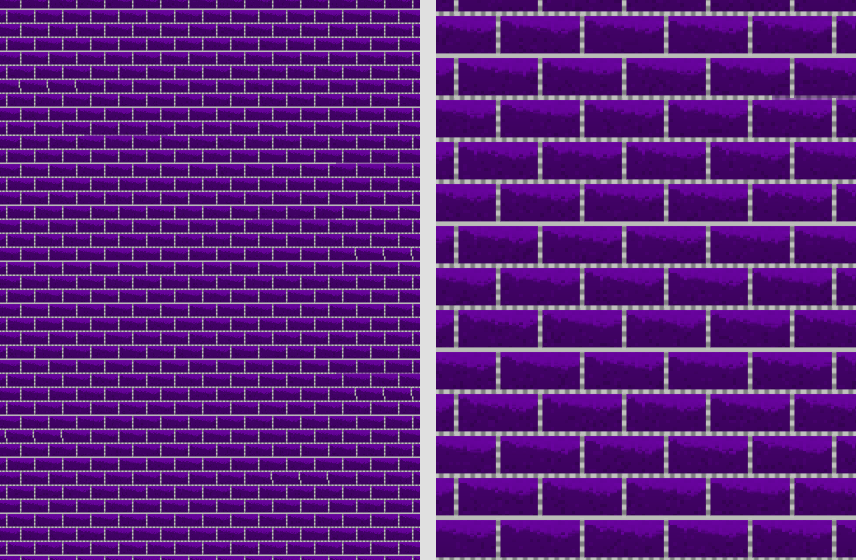
Left: the whole. Right: its middle third, enlarged.
Reproduce this texture procedurally as a Shadertoy shader.

```glsl
// Purple brick wall in running bond with pale, beaded mortar joints.
#define COLUMNS 15.0
#define ROWS 40.0
#define BOND_OFFSET vec2(0.24, 0.66)
#define MORTAR_HALF 0.055
#define GRAIN vec2(24.0, 12.0)
#define BEADS vec2(8.0, 4.0)
#define SLIP_CHANCE 0.025
#define DEEP_PURPLE vec3(0.26, 0.008, 0.405)
#define BRIGHT_PURPLE vec3(0.395, 0.01, 0.60)
#define MORTAR_DARK vec3(0.50, 0.50, 0.51)
#define MORTAR_LIGHT vec3(0.75, 0.76, 0.74)

float hash(vec2 p) {
    vec3 q = fract(vec3(p.xyx) * 0.1031);
    q += dot(q, q.yzx + 33.33);
    return fract((q.x + q.y) * q.z);
}

float noise(vec2 p) {
    vec2 i = floor(p), f = fract(p);
    f = f * f * (3.0 - 2.0 * f);
    return mix(mix(hash(i), hash(i + vec2(1, 0)), f.x),
               mix(hash(i + vec2(0, 1)), hash(i + vec2(1, 1)), f.x), f.y);
}

// Distance to the nearest integer
float toJoint(float x) {
    return abs(fract(x + 0.5) - 0.5);
}

// Brick face: bright ragged patch near the top, dark left end, fine grain
vec3 brickFace(vec2 p, vec2 id) {
    vec2 cell = floor(p * GRAIN);
    vec2 q = (cell + 0.5) / GRAIN;
    float grain = hash(cell + 7.0);
    float wear = hash(cell + id * 31.0 + 200.0);
    float edge = 0.36 + 0.22 * (noise(vec2(q.x * 6.0, 3.0)) - 0.5)
               + 0.10 * (grain - 0.5) + 0.08 * (wear - 0.5);
    edge -= 0.22 * (1.0 - smoothstep(0.06, 0.24, q.x));
    edge -= 0.10 * smoothstep(0.82, 0.98, q.x);
    float bright = 1.0 - smoothstep(edge - 0.05, edge + 0.07, p.y);
    bright *= 0.90 + 0.20 * grain;
    float mottling = 0.20 * step(0.78, 0.7 * grain + 0.3 * wear);
    vec3 color = mix(DEEP_PURPLE, BRIGHT_PURPLE, max(bright, mottling));
    float speck = step(0.88, wear) * smoothstep(0.25, 0.6, p.y);
    return color * (1.04 - 0.14 * p.y - 0.13 * speck);
}

void mainImage(out vec4 fragColor, in vec2 fragCoord) {
    vec2 uv = fragCoord / iResolution.xy;

    // Row coordinate grows downward; alternate rows shift by half a brick
    float v = (1.0 - uv.y) * ROWS - BOND_OFFSET.y;
    float row = floor(v);
    float u = uv.x * COLUMNS - BOND_OFFSET.x - 0.5 * mod(row, 2.0);
    vec2 id = vec2(floor(u), row);
    vec2 local = vec2(fract(u), fract(v));

    // Occasional clusters of upright joints are kinked near their lower end
    float group = floor((u + 0.5) / 3.0);
    float slipped = step(hash(vec2(group, row) + 80.0), SLIP_CHANCE);
    float kinkedU = u + 0.05 * slipped * step(local.y, 0.65);

    // Joint distances in row heights
    vec2 gap = vec2(2.0 * toJoint(kinkedU), toJoint(v));
    float soft = 0.65 * ROWS / iResolution.y;
    vec2 joint = 1.0 - smoothstep(MORTAR_HALF - soft, MORTAR_HALF + soft, gap);

    // A few short stretches of bed joint are worn down
    float line = floor(v + 0.5);
    float stretch = floor(uv.x * COLUMNS / 3.0);
    float worn = step(hash(vec2(stretch, line) + 140.0), 0.012);
    joint.y *= 1.0 - 0.5 * worn;

    // Beaded mortar, with an unbroken bed joint every three to four rows
    vec2 bead = 0.5 + 0.5 * cos(6.2832 * vec2(uv.x * COLUMNS, v) * BEADS);
    float solid = step(mod(line - 2.9, 3.6), 1.0);
    float bedLight = mix(smoothstep(0.05, 0.75, bead.x), 0.92, solid);
    float uprightLight = smoothstep(0.1, 0.9, bead.y);
    float light = joint.y > joint.x ? bedLight : uprightLight;
    vec3 mortar = mix(MORTAR_DARK, MORTAR_LIGHT, light);

    vec3 color = mix(brickFace(local, id), mortar, max(joint.x, joint.y));
    fragColor = vec4(color, 1.0);
}
```
